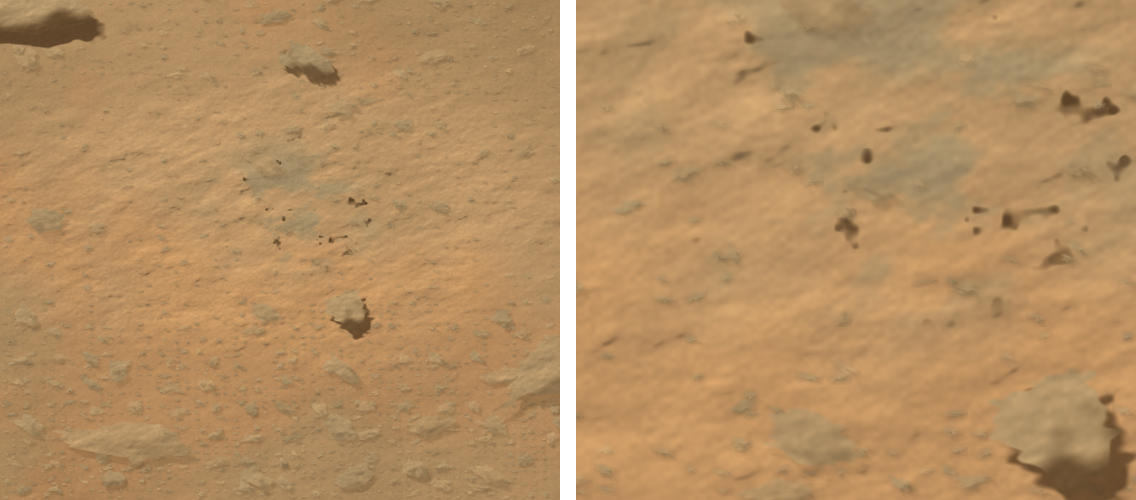
Left, the full canvas; right, a detail of the centre.
Give the GLSL for this texture, as a Shadertoy shader.

```glsl
// Dusty desert ground: a rough, low outcrop with a grey pitted patch, ringed by
// loose sand, pebbles and slabs. Relief is fbm lit from the upper left; stones
// are ellipses chipped by random planes, scattered over jittered grids.

const vec2 LIGHT = vec2(-0.45, 0.89);
const vec3 SAND = vec3(0.70, 0.556, 0.382);
const vec3 SHADOW = vec3(0.27, 0.185, 0.10);

float hash(vec2 p) {
    return fract(sin(dot(p, vec2(127.1, 311.7))) * 43758.5453);
}

float noise(vec2 p) {
    vec2 i = floor(p), f = fract(p);
    f = f * f * (3.0 - 2.0 * f);
    return mix(mix(hash(i), hash(i + vec2(1, 0)), f.x),
               mix(hash(i + vec2(0, 1)), hash(i + vec2(1, 1)), f.x), f.y);
}

float fbm(vec2 p) {
    float sum = 0.0, amp = 0.5;
    for (int i = 0; i < 4; i++) {
        sum += amp * noise(p);
        p = mat2(1.6, 1.2, -1.2, 1.6) * p + 7.3;
        amp *= 0.5;
    }
    return sum;
}

vec2 turn(vec2 p, float a) {
    return mat2(cos(a), -sin(a), sin(a), cos(a)) * p;
}

// Strata stretched along a shallow rising diagonal
float height(vec2 p) {
    return fbm(turn(p, 0.3) * vec2(17.0, 32.0));
}

// Signed distance, in stone radii, to a chipped and weathered ellipse
float outline(vec2 q, float seed) {
    float d = length(q) - 1.0;
    for (int i = 0; i < 5; i++) {
        float k = float(i);
        float a = 1.257 * k + hash(vec2(seed, k));
        d = max(d, dot(q, vec2(cos(a), sin(a))) - mix(0.5, 0.95, hash(vec2(k, seed))));
    }
    return d + 0.4 * (noise(q * 2.5 + seed * 37.0) - 0.5)
             + 0.2 * (noise(q * 7.0 + seed * 11.0) - 0.5);
}

// Thrown shadow, then the lit body; depth sets how tall and dark the stone is
void stone(inout vec3 col, vec2 p, vec2 r, float tilt, float seed, float depth, float relief) {
    float soft = 0.002 / min(r.x, r.y);
    vec2 q = turn(p, tilt) / r;
    vec2 shadowPos = turn(p - r.y * vec2(0.3, -0.4), tilt) / r;
    float shade = 1.0 - smoothstep(-2.0 * soft, 2.0 * soft, outline(shadowPos, seed));
    col = mix(col, SHADOW, shade * mix(0.08, 0.85, depth));

    float body = 1.0 - smoothstep(-soft, soft, outline(q, seed));
    vec3 face = mix(vec3(0.735, 0.60, 0.42), vec3(0.66, 0.565, 0.41), hash(vec2(seed, 9.0)));
    vec3 under = mix(face * 0.88, vec3(0.36, 0.26, 0.15), depth);
    float lit = dot(turn(q, -tilt), LIGHT) + 0.9 * (noise(q * 3.0 + seed) - 0.5);
    face = mix(under, face, smoothstep(-0.75, 0.0, lit));
    col = mix(col, face * (1.0 + 0.9 * relief), body * mix(0.75, 1.0, depth));
}

// One stone per grid cell, commoner in the foreground and along the top
void scatter(inout vec3 col, vec2 p, float cells, float relief) {
    vec2 grid = vec2(cells, cells * 1.5);
    vec2 id = floor(p * grid);
    float y = (id.y + 0.5) / grid.y;
    float density = mix(0.55, 0.1, smoothstep(0.22, 0.45, y)) + 0.15 * smoothstep(0.72, 0.9, y);
    float seed = hash(id + cells);
    if (hash(id + 3.7 * cells) > density) return;
    vec2 jitter = vec2(hash(id + 1.3), hash(id + 5.9)) - 0.5;
    vec2 centre = (id + 0.5 + 0.3 * jitter) / grid;
    vec2 r = vec2(mix(0.17, 0.34, hash(id + 8.1)), mix(0.11, 0.18, seed)) / cells;
    stone(col, p - centre, r, jitter.x - 0.15, seed * 10.0, 0.06 + 0.16 * hash(id + 2.2), relief);
}

void mainImage(out vec4 fragColor, in vec2 fragCoord) {
    vec2 p = fragCoord / iResolution.y;
    float relief = height(p) - height(p + 0.004 * LIGHT);

    // Broad tints: orange sand, paler outcrop
    float broad = fbm(p * 4.0);
    float reach = length((p - vec2(0.56, 0.57)) / vec2(0.62, 0.32));
    float outcrop = 1.0 - smoothstep(0.75, 1.1, reach + 0.7 * (broad - 0.47));
    vec3 col = SAND * (1.0 + 0.16 * (broad - 0.47));
    col = mix(col, col * vec3(1.04, 0.99, 0.95), smoothstep(0.4, 0.65, fbm(p * 3.0 + 20.0)));
    col *= mix(0.97, 1.035, outcrop);

    // Grey-green weathered patch
    float greyArea = 1.0 - smoothstep(0.3, 1.0, length((p - vec2(0.59, 0.59)) / vec2(0.24, 0.19)));
    float mottled = smoothstep(0.42, 0.62, fbm(turn(p, 0.3) * vec2(16.0, 28.0) + 40.0));
    col = mix(col, vec3(0.605, 0.54, 0.405), 0.75 * greyArea * mottled);

    // Lit relief, crevices and dark pits
    col *= 1.0 + mix(0.3, 0.75, outcrop) * relief;
    col *= 1.0 - 0.3 * outcrop * smoothstep(0.09, 0.2, -relief);
    float pits = noise(turn(p, 0.3) * vec2(38.0, 60.0)) + 0.25 * noise(p * 150.0);
    col = mix(col, SHADOW, 0.8 * smoothstep(0.98, 1.12, pits) * smoothstep(0.15, 0.7, greyArea));

    // Pebbles from fine to coarse, then slabs
    for (int i = 0; i < 4; i++) scatter(col, p, 52.0 * pow(0.5, float(i)), relief);

    // Large rocks
    stone(col, p - vec2(0.27, 0.11), vec2(0.15, 0.042), -0.1, 4.0, 0.12, relief);
    stone(col, p - vec2(1.09, 0.26), vec2(0.13, 0.06), 0.55, 7.0, 0.2, relief);
    stone(col, p - vec2(0.07, 0.985), vec2(0.14, 0.065), 0.1, 2.0, 0.85, relief);
    stone(col, p - vec2(0.605, 0.885), vec2(0.075, 0.042), -0.8, 5.0, 0.7, relief);
    stone(col, p - vec2(0.695, 0.38), vec2(0.06, 0.04), 0.1, 3.0, 0.8, relief);

    // Fine grain
    col *= 1.0 + 0.05 * (noise(p * 260.0) - 0.5);
    fragColor = vec4(col, 1.0);
}
```
